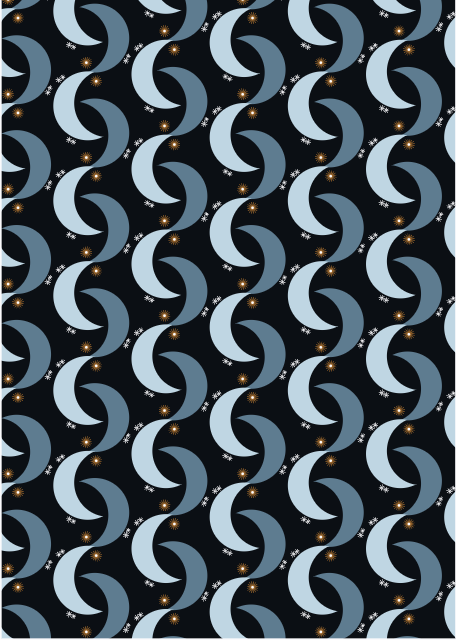
A Shadertoy shader for this pattern:

```glsl
const float ROWS = 6.746;                     // vertical repeats per canvas height
const float COLUMN_STEP = 0.824;              // column spacing, in vertical repeats
const float COLUMN_RISE = 1.0 / 3.0;          // each column sits this much higher
const vec2 ANCHOR = vec2(2.610, 3.654);       // joint where two crescents meet

const vec2 OUTER_CENTER = vec2(-0.037, -0.357);
const vec2 INNER_CENTER = vec2(0.180, -0.328);
const float OUTER_RADIUS = 0.363;
const float INNER_RADIUS = 0.360;

const vec2 SUN_OFFSET = vec2(-0.052, 0.098);
const float SUN_RADIUS = 0.064;
const float SUN_CORE = 0.014;
const float RAY_WIDTH = 0.0055;

const float MARGIN = 0.0026;                  // thin pale edge, in canvas heights

const vec3 NIGHT = vec3(0.045, 0.06, 0.08);
const vec3 SLATE = vec3(0.37, 0.485, 0.565);
const vec3 PALE = vec3(0.75, 0.84, 0.89);
const vec3 GOLD = vec3(0.82, 0.53, 0.20);
const vec3 WHITE = vec3(0.98, 0.98, 0.99);

// Small stars: position relative to the joint, then radius
const int STAR_COUNT = 6;
const vec3 STARS[STAR_COUNT] = vec3[](
    vec3(-0.233, -0.715, 0.036), vec3(-0.188, -0.738, 0.032),
    vec3(0.366, 0.119, 0.036), vec3(0.389, 0.167, 0.028),
    vec3(0.481, 0.249, 0.036), vec3(0.521, 0.278, 0.032));

float cover(float dist, float aa) {
    return clamp(0.5 - dist / aa, 0.0, 1.0);
}

float crescent(vec2 p) {
    return max(length(p - OUTER_CENTER) - OUTER_RADIUS,
               INNER_RADIUS - length(p - INNER_CENTER));
}

// Tapered rays around a point
float rays(vec2 p, float count, float radius, float aa) {
    float r = length(p);
    if (r > radius) return 0.0;
    float sector = 6.2831853 / count;
    float angle = atan(p.y, p.x + 1e-6) + 0.2;
    angle -= sector * round(angle / sector);
    float width = RAY_WIDTH * (1.0 - 0.8 * r / radius);
    return cover(r * abs(sin(angle)) - width, aa) * cover(r - radius, aa);
}

void mainImage(out vec4 fragColor, in vec2 fragCoord) {
    vec2 canvas = fragCoord / iResolution.y;
    float aa = ROWS / iResolution.y;
    vec2 p = canvas * ROWS - ANCHOR;

    float slate = 1e3, pale = 1e3;
    float gold = 0.0, white = 0.0;
    float column = round(p.x / COLUMN_STEP);

    // Gather the motif from neighbouring cells of the sheared lattice
    for (int i = -1; i <= 1; i++) {
        float c = column + float(i);
        vec2 q = p - c * vec2(COLUMN_STEP, COLUMN_RISE);
        q.y -= round(q.y);
        for (int j = -1; j <= 1; j++) {
            vec2 cell = q + vec2(0.0, float(j));
            pale = min(pale, crescent(cell));
            slate = min(slate, crescent(-cell));

            // Golden suns on either side of the joint
            for (float side = -1.0; side <= 1.0; side += 2.0) {
                vec2 s = cell - side * SUN_OFFSET;
                float r = length(s);
                float glow = 0.75 * (1.0 - smoothstep(0.2, 0.9, r / SUN_RADIUS));
                gold = max(gold, max(glow, 0.8 * rays(s, 16.0, SUN_RADIUS, aa)));
                white = max(white, cover(r - SUN_CORE, aa));
            }

            // Scattered white stars
            for (int k = 0; k < STAR_COUNT; k++) {
                vec3 star = STARS[k];
                white = max(white, rays(cell - star.xy, 8.0, star.z, aa));
            }
        }
    }

    vec3 color = NIGHT;
    color = mix(color, SLATE, cover(slate, aa));
    color = mix(color, PALE, cover(pale, aa));
    color = mix(color, GOLD, gold);
    color = mix(color, WHITE, white);

    // Pale edge on the left, right and bottom
    float right = iResolution.x / iResolution.y - canvas.x;
    float edge = min(min(canvas.x, canvas.y), right + 0.5 * MARGIN);
    color = mix(color, WHITE, cover(edge - MARGIN, 1.0 / iResolution.y));

    fragColor = vec4(color, 1.0);
}
```
